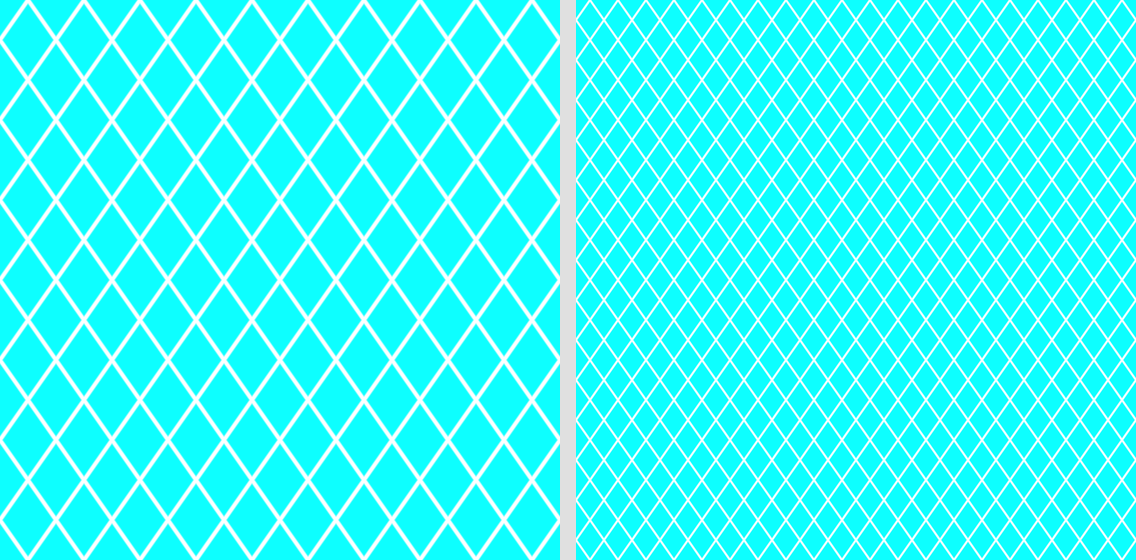
Left: one tile. Right: repeated 2 by 2.
Reproduce this pattern procedurally as a WebGL 1 fragment shader.

```glsl
precision highp float;

uniform vec2 u_resolution;

const vec2 REPEATS = vec2(10.0, 7.0);         // diamonds across and down
const float LINE_HALF_WIDTH = 0.0037;         // in canvas units
const float EDGE_SOFTNESS = 0.0019;           // half of the edge ramp
const vec3 FIELD_COLOR = vec3(0.05, 1.0, 1.0);
const vec3 LINE_COLOR = vec3(0.995, 1.0, 1.0);

// Distance to the nearest line of both diagonal families
float latticeDistance(vec2 uv) {
  vec2 cell = uv * REPEATS;
  vec2 diagonals = vec2(cell.x + cell.y, cell.x - cell.y);
  vec2 offsets = abs(fract(diagonals) - 0.5);
  return min(offsets.x, offsets.y) / length(REPEATS);
}

void main() {
  vec2 uv = gl_FragCoord.xy / u_resolution;

  // Soft edge, never narrower than the pixel grid can resolve
  float pixel = 1.0 / min(u_resolution.x, u_resolution.y);
  float softness = max(EDGE_SOFTNESS, 0.75 * pixel);
  float line = 1.0 - smoothstep(LINE_HALF_WIDTH - softness,
                                LINE_HALF_WIDTH + softness,
                                latticeDistance(uv));

  gl_FragColor = vec4(mix(FIELD_COLOR, LINE_COLOR, line), 1.0);
}
```
